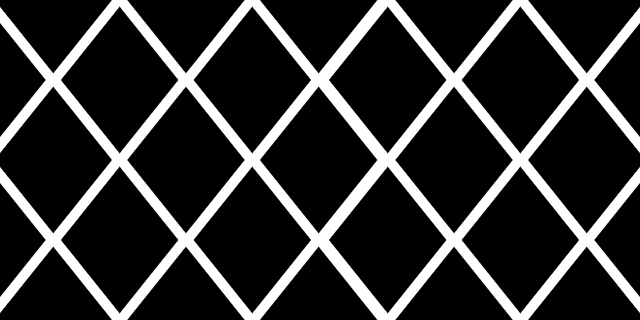
A Shadertoy shader for this pattern:

```glsl
// Black diamonds in staggered rows, parted by a white diagonal lattice with a wider zigzag seam mid-canvas.

// Lengths are in canvas heights, x measured from the canvas centre.
#define PITCH vec2(0.4146, 0.5)
#define HALF_SIZE vec2(0.1836, 0.2292)
#define SEAM_EXTRA 0.0086
#define LINE_COLOR vec3(1.0)
#define DIAMOND_COLOR vec3(0.0)

// Signed distance to the straight edges of a diamond.
float diamondDistance(vec2 p, vec2 halfSize) {
    vec2 q = abs(p) / halfSize;
    return (q.x + q.y - 1.0) * halfSize.x * halfSize.y / length(halfSize);
}

// Distance to the nearest diamond of one row set (stagger 0 or 1)
// on one side of the seam (side -1 or 1).
float rowDistance(vec2 p, float stagger, float side) {
    vec2 origin = vec2(0.5 * side * SEAM_EXTRA, 0.0)
                + 0.5 * stagger * vec2(-PITCH.x, PITCH.y);
    vec2 cell = round((p - origin) / PITCH);
    cell.x = side < 0.0 ? min(cell.x, 0.0) : max(cell.x, 1.0);
    return diamondDistance(p - origin - cell * PITCH, HALF_SIZE);
}

void mainImage(out vec4 fragColor, in vec2 fragCoord) {
    vec2 p = vec2(fragCoord.x - 0.5 * iResolution.x, fragCoord.y) / iResolution.y;

    // Both staggered row sets, left and right of the seam.
    float d = 1e3;
    for (int i = 0; i < 4; i++) {
        float stagger = float(i % 2);
        float side = i < 2 ? -1.0 : 1.0;
        d = min(d, rowDistance(p, stagger, side));
    }

    // Edge smoothing over one pixel.
    float diamond = clamp(0.5 - d * iResolution.y, 0.0, 1.0);
    fragColor = vec4(mix(LINE_COLOR, DIAMOND_COLOR, diamond), 1.0);
}
```
